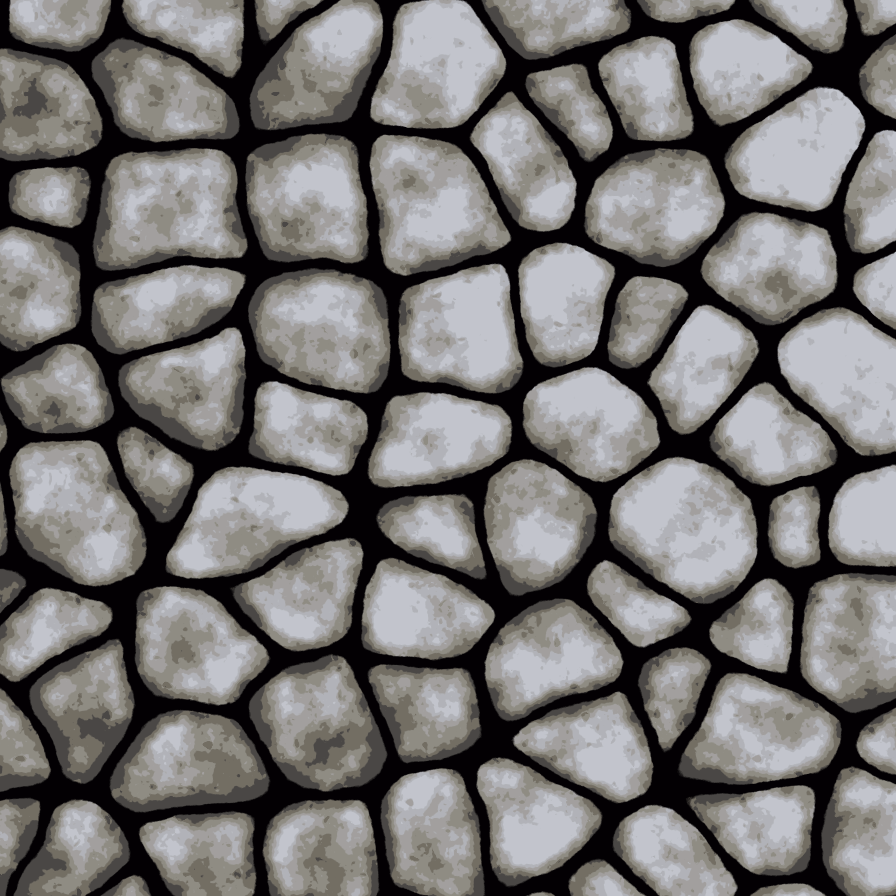
Write a Shadertoy shader that draws this texture.

```glsl
// Dry stone wall: rounded, weighted Voronoi cells of uneven size on black joints.
// Each stone gets a tone from layered gradient noise, a worn dark rim and a broad
// light falloff; the tone is then cut into a few flat greys.

#define STONE_GRID vec2(7.4, 8.2)
#define JITTER 0.86
#define SIZE_VARIATION 0.27
#define JOINT_HALF_WIDTH 0.042
#define CORNER_SHARPNESS 16.0
#define OUTLINE_WARP 0.10
#define OUTLINE_ROUGHNESS 0.016
#define PATCH_FREQUENCY 15.0
#define PATCH_CONTRAST 0.56
#define RIM_WIDTH 0.15
#define RIM_DEPTH 0.46

const vec3 JOINT_BLACK = vec3(0.01, 0.00, 0.01);
const vec3 UMBER       = vec3(0.29, 0.28, 0.27);
const vec3 BROWN       = vec3(0.45, 0.43, 0.39);
const vec3 OLIVE_GREY  = vec3(0.56, 0.55, 0.515);
const vec3 WARM_GREY   = vec3(0.635, 0.625, 0.62);
const vec3 COOL_GREY   = vec3(0.695, 0.70, 0.72);
const vec3 PALE_BLUE   = vec3(0.76, 0.77, 0.80);

vec3 hash3(vec2 p) {
    vec3 q = fract(p.xyx * vec3(0.1031, 0.1030, 0.0973));
    q += dot(q, q.yxz + 33.33);
    return fract((q.xxy + q.yzz) * q.zyx);
}

float cornerSlope(vec2 corner, vec2 offset) {
    float angle = 6.2832 * hash3(corner + 57.0).x;
    return dot(vec2(cos(angle), sin(angle)), offset);
}

float gradientNoise(vec2 p) {
    vec2 i = floor(p), f = fract(p);
    vec2 u = f * f * f * (f * (f * 6.0 - 15.0) + 10.0);
    vec2 e = vec2(1.0, 0.0);
    return mix(mix(cornerSlope(i, f), cornerSlope(i + e, f - e), u.x),
               mix(cornerSlope(i + e.yx, f - e.yx), cornerSlope(i + 1.0, f - 1.0), u.x), u.y);
}

float fractalNoise(vec2 p) {
    float sum = 0.0, gain = 1.0;
    for (int octave = 0; octave < 5; octave++) {
        sum += gain * gradientNoise(p);
        p = mat2(1.6, 1.2, -1.2, 1.6) * p + 7.3;
        gain *= 0.6;
    }
    return sum;
}

// Centre of the stone seeded in a grid cell (xy) and its size weight (z)
vec3 stoneSeed(vec2 cell) {
    vec3 h = hash3(cell + 11.0);
    return vec3(cell + 0.5 + JITTER * (h.xy - 0.5), SIZE_VARIATION * h.z);
}

float power(vec2 p, vec3 seed) {
    vec2 offset = p - seed.xy;
    return dot(offset, offset) - seed.z;
}

// Rounded distance to the joint's middle line; also returns the owning cell
float stoneDistance(vec2 p, out vec2 owner) {
    vec2 base = floor(p);
    float nearest = 1e3;
    for (int y = -2; y <= 2; y++)
    for (int x = -2; x <= 2; x++) {
        vec2 cell = base + vec2(x, y);
        float candidate = power(p, stoneSeed(cell));
        if (candidate < nearest) { nearest = candidate; owner = cell; }
    }
    vec2 centre = stoneSeed(owner).xy;
    float sum = 0.0;
    for (int y = -2; y <= 2; y++)
    for (int x = -2; x <= 2; x++) {
        vec2 cell = base + vec2(x, y);
        if (cell == owner) continue;
        vec3 seed = stoneSeed(cell);
        float edge = (power(p, seed) - nearest) / (2.0 * length(seed.xy - centre));
        sum += exp(-CORNER_SHARPNESS * edge);
    }
    return -log(sum) / CORNER_SHARPNESS;
}

// Flat tone steps with softened borders
vec3 stoneColour(float tone) {
    float soft = clamp(0.7 * fwidth(tone), 0.001, 0.06);
    vec3 colour = mix(UMBER, BROWN, smoothstep(-soft, soft, tone - 0.02));
    colour = mix(colour, OLIVE_GREY, smoothstep(-soft, soft, tone - 0.21));
    colour = mix(colour, WARM_GREY, smoothstep(-soft, soft, tone - 0.38));
    colour = mix(colour, COOL_GREY, smoothstep(-soft, soft, tone - 0.52));
    return mix(colour, PALE_BLUE, smoothstep(-soft, soft, tone - 0.635));
}

void mainImage(out vec4 fragColor, in vec2 fragCoord) {
    vec2 uv = fragCoord / iResolution.y;

    // Stone outlines, bent and slightly chipped
    vec2 p = uv * STONE_GRID;
    p += OUTLINE_WARP * vec2(gradientNoise(p * 1.7), gradientNoise(p * 1.7 + 31.0));
    vec2 owner;
    float inside = stoneDistance(p, owner) - JOINT_HALF_WIDTH;
    inside += OUTLINE_ROUGHNESS * fractalNoise(uv * 48.0);

    // Tone: mottling, stone to stone change, light from the upper right, rim and pits
    vec3 random = hash3(owner + 83.0);
    float tone = 0.53 + PATCH_CONTRAST * fractalNoise(uv * PATCH_FREQUENCY + 40.0 * random.xy);
    tone += 0.24 * (random.z - 0.5) + dot(uv - 0.5, vec2(0.24, 0.10));
    tone += dot(p - stoneSeed(owner).xy, vec2(0.10, 0.16));
    tone -= RIM_DEPTH * (1.0 - smoothstep(0.0, RIM_WIDTH, inside));
    tone -= 0.22 * smoothstep(0.40, 0.52, gradientNoise(uv * 62.0));

    float pixel = STONE_GRID.y / iResolution.y;
    float coverage = smoothstep(-pixel, pixel, inside);
    fragColor = vec4(mix(JOINT_BLACK, stoneColour(tone), coverage), 1.0);
}
```
